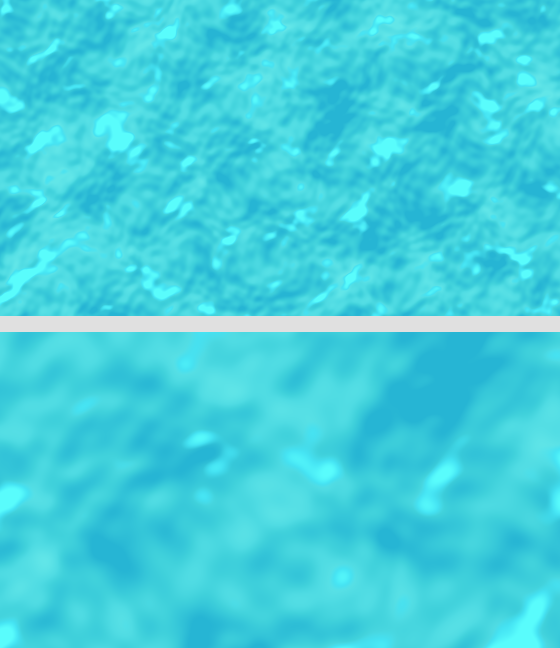
Top, the full canvas; bottom, a detail of the centre.
A Shadertoy shader for this texture:

```glsl
// Bright turquoise water: soft ripples with diagonal glints.
// A warped sum of gradient noise is the surface; its height and its slope
// towards the light pick the tone, and the steepest lit spots turn to glints.

const float GRAIN_ANGLE   = 0.66;   // direction in which ripples stretch
const float GRAIN_STRETCH = 1.12;
const float BASE_SCALE    = 3.8;    // largest patches per canvas height
const float WARP_SCALE    = 6.0;
const float WARP_AMOUNT   = 0.035;
const float SLOPE_STEP    = 0.010;  // also sets the softness of the relief
const float GLINT_SCALE   = 13.0;
const int   OCTAVES       = 4;
const float OCTAVE_GAIN   = 0.71;
const float HEIGHT_WEIGHT = 0.82;
const float SLOPE_WEIGHT  = 0.82;

const vec2 LIGHT_DIR = vec2(0.35, 0.94);

const vec3 DEEP  = vec3(0.15, 0.71, 0.83);
const vec3 BLUE  = vec3(0.21, 0.78, 0.85);
const vec3 CYAN  = vec3(0.25, 0.82, 0.86);
const vec3 PALE  = vec3(0.31, 0.86, 0.89);
const vec3 MILKY = vec3(0.38, 0.90, 0.91);
const vec3 GLOW  = vec3(0.26, 0.88, 0.95);
const vec3 GLINT = vec3(0.35, 0.99, 0.99);

mat2 rotation(float a) {
    float c = cos(a), s = sin(a);
    return mat2(c, s, -s, c);
}

float hash(vec2 p) {
    return fract(sin(dot(p, vec2(127.1, 311.7))) * 43758.5453);
}

// Contribution of one lattice corner with a random unit gradient
float corner(vec2 cell, vec2 offset) {
    float a = 6.28318 * hash(cell);
    return dot(vec2(cos(a), sin(a)), offset);
}

float gradientNoise(vec2 p) {
    vec2 i = floor(p), f = p - i;
    vec2 u = f * f * f * (f * (f * 6.0 - 15.0) + 10.0);
    vec2 x = vec2(1.0, 0.0), y = vec2(0.0, 1.0);
    return mix(mix(corner(i, f), corner(i + x, f - x), u.x),
               mix(corner(i + y, f - y), corner(i + 1.0, f - 1.0), u.x), u.y);
}

// Water surface: each octave is turned to hide the lattice
float surface(vec2 p) {
    float height = 0.0, amplitude = 0.44;
    mat2 turn = 2.05 * rotation(0.9);
    p *= BASE_SCALE;
    for (int i = 0; i < OCTAVES; i++) {
        height += amplitude * gradientNoise(p);
        p = turn * p + 17.3;
        amplitude *= OCTAVE_GAIN;
    }
    return height;
}

float ramp(float a, float b, float x) {
    return clamp((x - a) / (b - a), 0.0, 1.0);
}

// Linear colour ramp over a tone with mean 0 and deviation near 1
vec3 waterColor(float tone) {
    vec3 c = mix(DEEP, BLUE, ramp(-2.0, -0.75, tone));
    c = mix(c, CYAN, ramp(-0.75, 0.05, tone));
    c = mix(c, PALE, ramp(0.05, 0.95, tone));
    return mix(c, MILKY, ramp(0.95, 2.6, tone));
}

void mainImage(out vec4 fragColor, in vec2 fragCoord) {
    vec2 uv = fragCoord / iResolution.y;

    // Align with the grain, then bend the ripples
    vec2 p = rotation(-GRAIN_ANGLE) * uv;
    p.x /= GRAIN_STRETCH;
    p += 4.0;
    p += WARP_AMOUNT * vec2(gradientNoise(p * WARP_SCALE + 31.7),
                            gradientNoise(p * WARP_SCALE + 73.1));

    // Height and slope, both scaled to a deviation near 1
    float lit   = surface(p + LIGHT_DIR * SLOPE_STEP);
    float shade = surface(p - LIGHT_DIR * SLOPE_STEP);
    float height = (lit + shade) * 0.5 / 0.118;
    float slope  = (lit - shade) / 0.088;

    vec3 color = waterColor(HEIGHT_WEIGHT * height + SLOPE_WEIGHT * slope);

    // Glints gather on lit slopes, with a blue glow around a bright core
    vec2 g = p * vec2(0.8, 1.0) * GLINT_SCALE;
    float sparkle = gradientNoise(g + 53.9) / 0.2;
    float glint = 0.60 * slope + 0.75 * sparkle + 0.30 * height;
    color = mix(color, GLOW, smoothstep(0.95, 1.65, glint));
    color = mix(color, GLINT, smoothstep(1.35, 2.15, glint));

    fragColor = vec4(color, 1.0);
}
```
